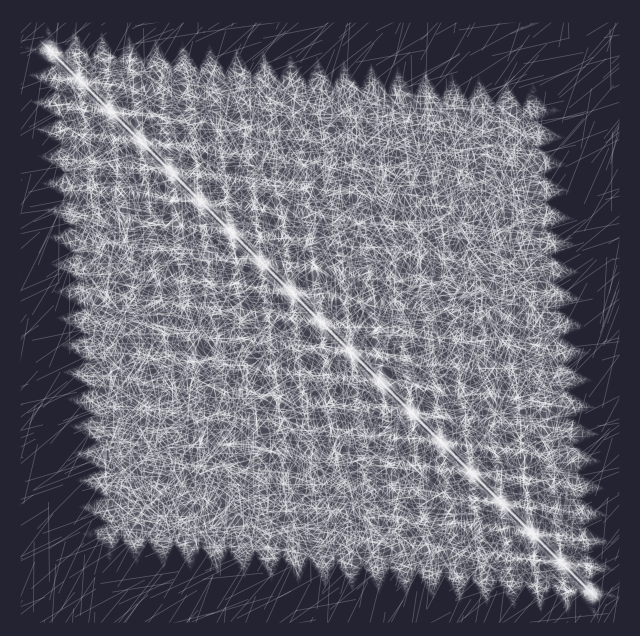
A WebGL 2 fragment shader for this pattern:

```glsl
#version 300 es
precision highp float;
// A skewed lattice woven from thousands of pale fibers, pinched along its diagonal.
uniform vec2 u_resolution;
out vec4 fragColor;

vec3 hash3(vec2 c) {
    vec3 v = fract(c.xyx * vec3(0.1031, 0.1030, 0.0973));
    v += dot(v, v.yxz + 33.33);
    return fract((v.xxy + v.yzz) * v.zyx);
}

// Coverage by one random segment per cell, turned around a heading.
float fibers(vec2 p, float size, float heading, float spread, float seed) {
    vec2 g = p / size + seed * vec2(7.31, 3.77);
    vec2 cell = floor(g);
    float width = max(0.0014, 1.0 / u_resolution.x) / size;
    float sum = 0.0;
    for (int y = -1; y <= 1; y++)
    for (int x = -1; x <= 1; x++) {
        vec2 c = cell + vec2(x, y);
        vec3 h = hash3(c + 100.0 + seed * 31.0);
        float angle = heading + (h.z - 0.5) * spread;
        vec2 dir = vec2(cos(angle), sin(angle));
        vec2 q = g - c - h.xy;
        float d = length(q - dir * clamp(dot(q, dir), -0.9, 0.9));
        sum += 1.0 - smoothstep(0.0, width, d);
    }
    return sum;
}

float toInteger(float x) { return abs(fract(x + 0.5) - 0.5); }

float ridge(float x, float width) {
    float d = toInteger(x) / width;
    return exp(-d * d);
}

// Extent along one axis, ending in tapered spikes on the other axis' lines.
float extent(float along, float across) {
    float beyond = max(-along, along - 18.0);
    float spike = 0.95 * (1.0 - 2.0 * toInteger(across));
    float body = 1.0 - smoothstep(-0.5, 0.1, beyond - spike);
    return body * mix(1.0, 0.5, smoothstep(-0.3, 0.6, beyond));
}

void main() {
    vec2 uv = gl_FragCoord.xy / u_resolution;
    vec2 p = vec2(uv.x, (1.0 - uv.y) * 0.992);
    float px = 1.0 / u_resolution.x;

    // Lattice coordinates: 18 by 18 skewed cells
    vec2 rel = p - vec2(0.0790, 0.0796);
    vec2 axis = vec2(0.0421, 0.0049);
    float det = axis.x * axis.x - axis.y * axis.y;
    float s = (axis.x * rel.x - axis.y * rel.y) / det;
    float t = (axis.x * rel.y - axis.y * rel.x) / det;
    float off = abs(s - t);
    float body = extent(s, t) * extent(t, s);

    // Ridges widen and fade away from the diagonal
    float width = 0.12 + 0.014 * off;
    float strength = 0.2 + 0.75 * exp(-off / 4.0);
    float ridgeS = ridge(s, width);
    float ridgeT = ridge(t, width);
    float lower = smoothstep(11.0, 18.0, min(s, t));
    float density = 0.64 - 0.22 * exp(-off / 3.0) - 0.15 * lower;
    density += strength * (ridgeS + ridgeT);

    // Tangled weave in every direction
    float weave = 0.0;
    for (int i = 0; i < 12; i++) {
        float k = float(i);
        weave += fibers(p, 0.022 + 0.0012 * k, 0.785, 3.1416, k + 1.0);
    }
    weave = 0.3 + 0.45 * weave;

    // Straighter strands along the ridges and the diagonal
    float strands = ridgeT * fibers(p, 0.028, 0.116, 0.22, 21.0);
    strands += ridgeS * fibers(p, 0.028, 1.455, 0.22, 22.0);
    strands *= 0.3 + 0.5 * lower;
    strands += 0.5 * exp(-off / 2.0) * fibers(p, 0.025, 0.785, 0.3, 23.0);
    float cover = body * (density * weave + strands * 0.5);

    // Sparse strays filling the frame
    float stray = 0.0;
    for (int i = 0; i < 3; i++)
        stray += fibers(p, 0.052 + 0.008 * float(i), -0.85, 1.5, 31.0 + float(i));
    vec2 lo = smoothstep(vec2(0.0326, 0.0355) - px, vec2(0.0326, 0.0355) + px, p);
    vec2 hi = 1.0 - smoothstep(vec2(0.9675, 0.971) - px, vec2(0.9675, 0.971) + px, p);
    cover += 0.22 * stray * (1.0 - body) * lo.x * lo.y * hi.x * hi.y;

    // Pinched diagonal: bright knots, white core, dark slits between knots
    float d = abs(rel.x - rel.y) * 0.7071;
    float along = 0.5 * (s + t);
    float inside = smoothstep(-0.4, 0.0, along) * (1.0 - smoothstep(18.0, 18.3, along));
    float knot = ridge(along, 0.22) * exp(-off * off * 9.0);
    float between = smoothstep(0.1, 0.35, toInteger(along));
    float slit = exp(-pow((d - 0.0035) / 0.0013, 2.0)) * between;
    cover += inside * (1.3 * knot + 0.6 * exp(-pow(d / 0.008, 2.0)));
    cover *= 1.0 - 0.75 * slit * inside;
    cover += inside * 1.5 * (1.0 - smoothstep(0.0, max(0.002, px), d));

    vec3 ground = vec2(0.137, 0.196).xxy;
    vec3 thread = vec3(0.96, 0.96, 0.97);
    fragColor = vec4(mix(ground, thread, 1.0 - exp(-cover)), 1.0);
}
```
